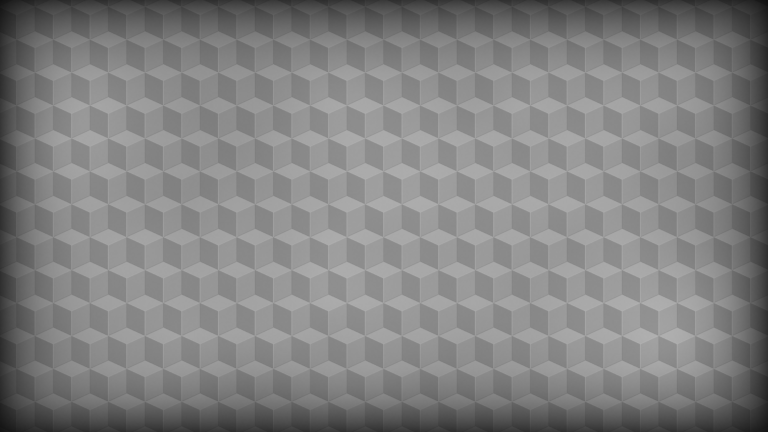
Reproduce this pattern procedurally as a Shadertoy shader.

```glsl
// Grey wall of stacked isometric cubes, 21 across, in staggered rows.
// Two interleaved lattices give the nearest hexagonal cube, split into three
// faces with fine edges; soft clouds and a dark border shade the whole wall.

const vec2 PITCH = vec2(0.08495, 0.0762);  // cube width, row spacing (canvas height = 1)
const float TOP_HALF = 0.0194;             // half height of the top rhombus
const float LINE_HALF = 0.0011;

float hash(vec2 p) {
    p = fract(p * vec2(0.1731, 0.3179));
    p += dot(p, p.yx + 19.19);
    return fract(p.x * p.y * 95.43);
}

float valueNoise(vec2 p) {
    vec2 i = floor(p), f = fract(p);
    f = f * f * (3.0 - 2.0 * f);
    return mix(mix(hash(i), hash(i + vec2(1, 0)), f.x),
               mix(hash(i + vec2(0, 1)), hash(i + vec2(1, 1)), f.x), f.y);
}

vec2 centredRepeat(vec2 p, vec2 size) {
    return mod(p + 0.5 * size, size) - 0.5 * size;
}

// Grows with distance from the cube centre, constant along slanted sides
float hexReach(vec2 p) {
    return abs(p.y) + TOP_HALF * 2.0 * abs(p.x) / PITCH.x;
}

// Position inside the nearest cube, measured from the cube centre
vec2 cubeLocal(vec2 p) {
    vec2 cell = vec2(PITCH.x, 2.0 * PITCH.y);
    vec2 a = centredRepeat(p, cell);
    vec2 b = centredRepeat(p + 0.5 * cell, cell);
    return hexReach(a) < hexReach(b) ? a : b;
}

float stroke(float dist, float px) {
    return clamp((LINE_HALF - abs(dist)) / px + 0.5, 0.0, 1.0);
}

float cubeShade(vec2 p, float px) {
    float centreY = 0.5 * (TOP_HALF - PITCH.y);
    vec2 q = cubeLocal(p - vec2(0.0, centreY));
    float slope = 2.0 * TOP_HALF / PITCH.x;
    float across = inversesqrt(1.0 + slope * slope);
    float ridge = (q.y + centreY + TOP_HALF - slope * abs(q.x)) * across;

    // Faces: bright top, darker left, middle right
    float side = q.x < 0.0 ? 0.54 : 0.60;
    float shade = ridge > 0.0 ? 0.65 : side;

    // Dark creases between cubes, light ridges on each cube
    float rim = (0.5 * (PITCH.y + TOP_HALF) - hexReach(q)) * across;
    float crease = min(rim, 0.5 * PITCH.x - abs(q.x));
    shade = mix(shade, 0.49, 0.35 * stroke(crease, px));
    shade = mix(shade, 0.69, 0.4 * stroke(ridge, px));
    float front = ridge < 0.0 ? abs(q.x) : 1.0;
    return mix(shade, 0.69, 0.55 * stroke(front, px));
}

float glow(vec2 p, vec2 centre, float radius) {
    vec2 d = (p - centre) / radius;
    return exp(-dot(d, d));
}

// Broad uneven light over the wall
float clouds(vec2 p) {
    float n = 0.65 * valueNoise(p * 4.0 + 3.7) + 0.35 * valueNoise(p * 9.0 + 8.1);
    float light = 0.97 + 0.10 * n;
    light += 0.13 * glow(p, vec2(1.58, 0.20), 0.22);
    light += 0.08 * glow(p, vec2(0.15, 0.76), 0.18);
    light -= 0.08 * glow(p, vec2(0.52, 0.64), 0.20);
    return light - 0.08 * glow(p, vec2(1.58, 0.55), 0.18);
}

float borderFade(vec2 p, vec2 extent) {
    vec2 inset = max(min(p, extent - p), 0.0);
    vec2 fade = 1.0 - 0.67 * exp(-inset / 0.08);
    return fade.x * fade.y;
}

void mainImage(out vec4 fragColor, in vec2 fragCoord) {
    float px = 1.0 / iResolution.y;
    vec2 extent = vec2(iResolution.x * px, 1.0);
    vec2 p = fragCoord * px;
    vec2 anchor = vec2(0.5 * extent.x - 0.001, 0.5278);

    // 3 x 3 samples smooth the face borders
    float shade = 0.0;
    for (int i = 0; i < 9; i++) {
        vec2 offset = (vec2(i % 3, i / 3) - 1.0) / 3.0;
        shade += cubeShade(p + offset * px - anchor, 0.5 * px) / 9.0;
    }

    shade *= clouds(p) * borderFade(p, extent);
    shade += 0.006 * (valueNoise(p * 260.0) - 0.5);
    fragColor = vec4(vec3(shade), 1.0);
}
```
